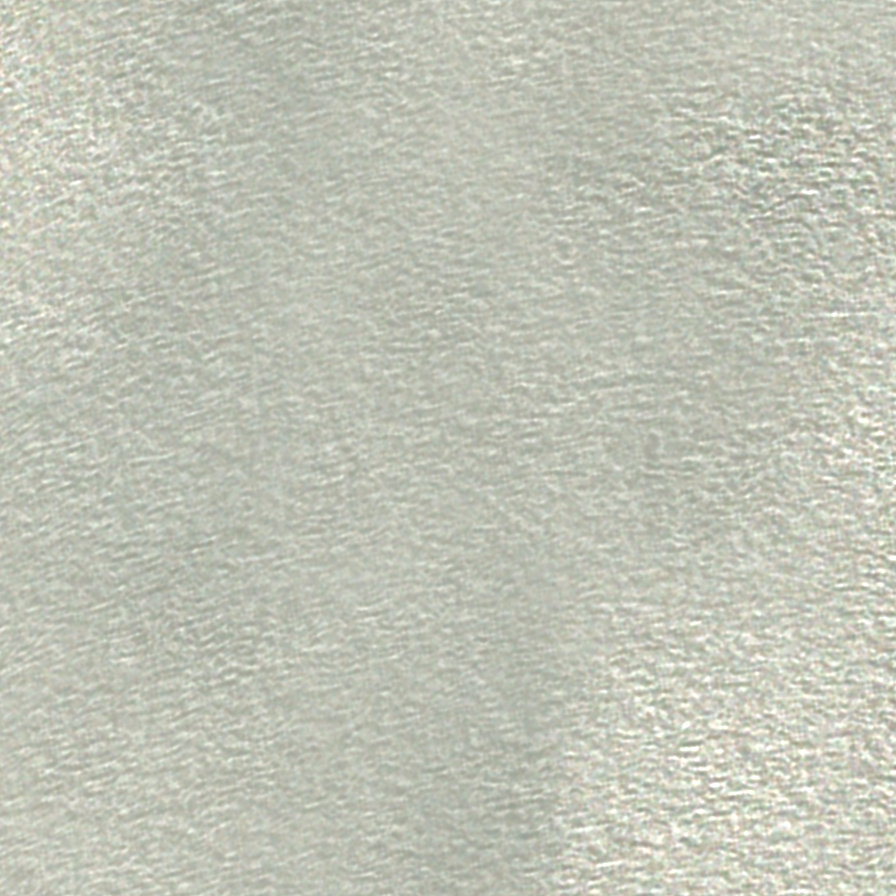
Give the GLSL for this texture, as a Shadertoy shader.

```glsl
// Pale grey-green brushed nap: fine slanted grain with soft, rougher bright patches.

const vec3 BASE_COLOR = vec3(0.738, 0.751, 0.700);
const vec3 WARM_TINT = vec3(0.012, 0.002, -0.004);
const vec3 CHROMA_RED = vec3(1.0, -0.45, 0.1);
const vec3 CHROMA_BLUE = vec3(-0.3, -0.1, 1.0);

float hash(vec2 cell) {
    vec3 p = fract(cell.xyx * 0.1031);
    p += dot(p, p.yzx + 33.33);
    return fract((p.x + p.y) * p.z);
}

// Value noise centred on zero, from -0.5 to 0.5
float noise(vec2 p) {
    vec2 cell = floor(p);
    vec2 f = fract(p);
    f = f * f * (3.0 - 2.0 * f);
    float low = mix(hash(cell), hash(cell + vec2(1, 0)), f.x);
    float high = mix(hash(cell + vec2(0, 1)), hash(cell + vec2(1, 1)), f.x);
    return mix(low, high, f.y) - 0.5;
}

float fbm(vec2 p) {
    float sum = 0.0;
    float amplitude = 1.0;
    for (int i = 0; i < 4; i++) {
        sum += amplitude * noise(p);
        p = mat2(0.8, 0.6, -0.6, 0.8) * p * 2.03 + 17.3;
        amplitude *= 0.5;
    }
    return sum;
}

// Side-lit relief: light ridges paired with dark creases
float relief(vec2 p, vec2 lightStep) {
    return noise(p) - noise(p + lightStep);
}

float patchGlow(vec2 p, vec2 center, vec2 radius) {
    vec2 d = (p - center) / radius;
    return exp(-dot(d, d));
}

float segmentDistance(vec2 p, vec2 a, vec2 b) {
    vec2 ab = b - a;
    return length(p - a - ab * clamp(dot(p - a, ab) / dot(ab, ab), 0.0, 1.0));
}

// The nap rises to the right and levels out towards the right edge
vec2 napSpace(vec2 uv) {
    vec2 wobble = vec2(noise(uv * 31.0), noise(uv * 27.0 + 40.0));
    float rise = 0.36 * uv.x - 0.18 * uv.x * uv.x;
    return vec2(uv.x, uv.y - rise) + wobble * vec2(0.012, 0.007) + 2.0;
}

// Fine grain of roughly unit deviation
float napGrain(vec2 nap, vec2 uv, float streakiness) {
    float streaks = 2.1 * relief(nap * vec2(72.0, 185.0), vec2(0.25, 0.85));
    float fibres = 1.7 * relief(nap * vec2(125.0, 215.0) + 50.0, vec2(0.4, 0.8));
    float grit = 2.5 * noise(mat2(0.8, 0.6, -0.6, 0.8) * uv * 245.0 + 300.0);
    return streaks * streakiness + fibres + grit;
}

void mainImage(out vec4 fragColor, in vec2 fragCoord) {
    vec2 uv = fragCoord / iResolution.xy;
    vec2 warped = uv + 0.07 * vec2(fbm(uv * 5.0 + 3.0), fbm(uv * 5.0 + 60.0));

    // Broad bright and rough patches
    float topLeft = patchGlow(warped, vec2(-0.02, 0.92), vec2(0.19, 0.30));
    float lowerRight = patchGlow(warped, vec2(0.84, 0.06), vec2(0.36, 0.24))
        * smoothstep(0.57, 0.65, warped.x);
    float rightEdge = patchGlow(warped, vec2(1.04, 0.52), vec2(0.17, 0.34));
    float lowerLeft = patchGlow(warped, vec2(0.06, 0.14), vec2(0.22, 0.24));
    float upperRight = patchGlow(warped, vec2(0.87, 0.81), vec2(0.15, 0.11));
    float topRight = patchGlow(warped, vec2(0.78, 0.98), vec2(0.34, 0.14));

    // Dull bands between the patches
    float dull = patchGlow(warped, vec2(0.17, 0.42), vec2(0.18, 0.26))
        + patchGlow(warped, vec2(0.28, 0.90), vec2(0.12, 0.18))
        + 0.8 * patchGlow(warped, vec2(0.54, 0.20), vec2(0.07, 0.20))
        + 0.6 * patchGlow(warped, vec2(0.71, 0.64), vec2(0.05, 0.22));

    float glow = topLeft + lowerRight + 0.7 * rightEdge + 0.5 * lowerLeft + 0.35 * topRight;
    float rough = topLeft + lowerRight + 0.9 * rightEdge + 0.7 * upperRight
        + 0.15 * lowerLeft;

    // Faint pale crease
    float creaseDistance = segmentDistance(warped, vec2(0.33, 0.47), vec2(0.49, 0.23));
    float crease = exp(-pow(creaseDistance / 0.007, 2.0)) * (0.5 + noise(uv * 40.0));

    // Lightness: patches, mottling, then grain with brighter highlights
    vec2 nap = napSpace(uv);
    float grain = napGrain(nap, uv, mix(1.1, 0.45, topLeft) + 0.2 * upperRight);
    grain *= 1.0 + 0.5 * noise(uv * 14.0 + 8.0);
    float tone = 0.075 * glow - 0.022 * dull + 0.035 * fbm(uv * 6.0 + 20.0);
    tone += (0.041 + 0.047 * rough) * (grain + 0.09 * grain * grain - 0.06);
    tone += 0.035 * crease;

    // Slight colour speckle, strongest where the nap is rough
    float speckle = 0.030 + 0.045 * rough;
    vec3 color = BASE_COLOR + tone + WARM_TINT * (glow - 0.5 * dull);
    color += speckle * CHROMA_RED * noise(uv * 190.0 + 500.0);
    color += speckle * CHROMA_BLUE * noise(uv * 170.0 + 900.0);

    fragColor = vec4(clamp(color, 0.0, 1.0), 1.0);
}
```
